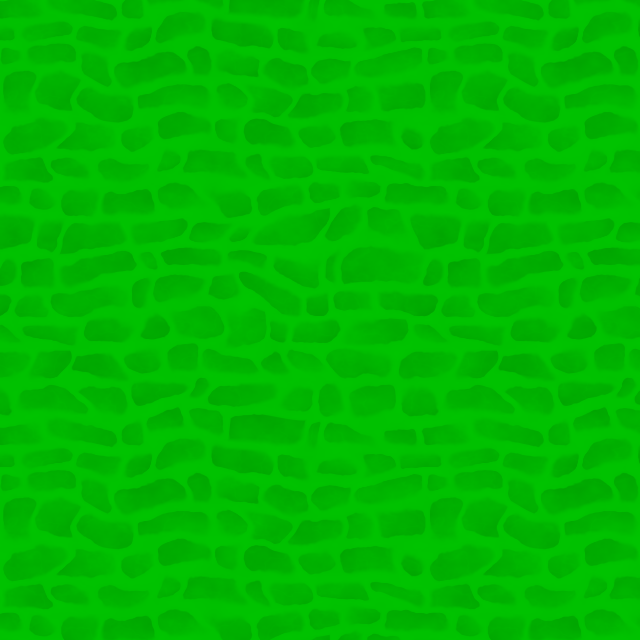
Write a Shadertoy shader that draws this texture.

```glsl
// A rubble wall in flat green: courses of irregular, rounded stones sunk in pale mortar.
// Warped rows are cut at jittered joints; each cell holds one rounded box with
// a random size, taper, tilt and shaded side. The wall tiles every 2/3 of the canvas.

const float ROWS = 13.0;
const float COLUMNS = 9.0;

float hash(vec2 p) {
    vec3 q = fract(p.xyx * 0.1031);
    q += dot(q, q.yzx + 33.33);
    return fract((q.x + q.y) * q.z);
}

// Value noise that repeats after the given number of cells
float noise(vec2 uv, vec2 cells, float seed) {
    vec2 p = uv * cells, i = floor(p), f = fract(p);
    f = f * f * (3.0 - 2.0 * f);
    vec2 a = mod(i, cells) + seed, b = mod(i + 1.0, cells) + seed;
    return mix(mix(hash(a), hash(vec2(b.x, a.y)), f.x),
               mix(hash(vec2(a.x, b.y)), hash(b), f.x), f.y);
}

float fbm(vec2 uv, vec2 cells, float seed) {
    float sum = 0.0, weight = 0.5;
    for (int i = 0; i < 4; i++) {
        sum += weight * noise(uv, cells, seed + float(i) * 17.0);
        cells *= 2.0;
        weight *= 0.5;
    }
    return sum / 0.9375;
}

// Position of the joint to the left of a stone
float joint(float column, float row) {
    return column + 0.72 * (hash(vec2(mod(column, COLUMNS), row + 40.0)) - 0.5);
}

float roundedBox(vec2 p, vec2 halfSize, float radius) {
    vec2 q = abs(p) - halfSize + radius;
    return length(max(q, 0.0)) + min(max(q.x, q.y), 0.0) - radius;
}

// How far a stone darkens the mortar at this point
float stoneDepth(vec2 uv) {
    // Uneven courses and joints
    float v = uv.y * ROWS + 0.85 * (noise(uv, vec2(7.0, 6.0), 3.0) - 0.5);
    float row = mod(floor(v), ROWS);
    float u = uv.x * COLUMNS + COLUMNS * hash(vec2(row, 9.0))
            + 0.6 * (noise(uv, vec2(7.0, 15.0), 60.0) - 0.5);
    float column = floor(u);
    if (u < joint(column, row)) column -= 1.0;
    else if (u > joint(column + 1.0, row)) column += 1.0;
    float left = joint(column, row), right = joint(column + 1.0, row);

    // Random traits of this stone
    vec2 id = vec2(mod(column, COLUMNS), row);
    float sizeRnd = hash(id + 101.0), tiltRnd = hash(id + 137.0);
    float roundRnd = hash(id + 173.0), darkRnd = hash(id + 211.0);
    float angle = 6.2832 * hash(id + 251.0);

    // Outline
    vec2 cellHalf = vec2(0.5 * (right - left) / COLUMNS, 0.5 / ROWS);
    vec2 p = vec2((u - 0.5 * (left + right)) / COLUMNS, (fract(v) - 0.5) / ROWS);
    vec2 border = cellHalf - abs(p);
    vec2 halfSize = max(cellHalf - 0.005 - vec2(0.004, 0.008) * sizeRnd * sizeRnd, 0.006);
    p += 0.022 * (vec2(fbm(uv, vec2(21.0), 5.0), fbm(uv, vec2(21.0), 77.0)) - 0.5);
    p.y += p.x * 0.3 * (tiltRnd - 0.5);
    float along = clamp(p.x / halfSize.x, -1.0, 1.0);
    halfSize.y *= 1.0 - 0.25 * (1.0 + along * sign(roundRnd - 0.5)) * tiltRnd;
    float radius = min(halfSize.x, halfSize.y) * mix(0.5, 1.0, roundRnd);
    float d = roundedBox(p, halfSize, radius);
    d = max(d, 0.0035 - min(border.x, border.y));

    // One side is cut crisp and dark, the other fades into the mortar
    float side = dot(clamp(p / halfSize, -1.0, 1.0), vec2(cos(angle), sin(angle)));
    float wear = noise(uv, vec2(26.0), 45.0) - 0.5;
    float blur = mix(0.011, 0.0025, smoothstep(-0.9, 0.3, side + wear));
    float inside = smoothstep(0.4 * blur, -blur, d);

    // Mottled face with thin creases
    float mottle = fbm(uv, vec2(28.0, 34.0), 31.0) - 0.5;
    float crease = smoothstep(0.05, 0.0, abs(fbm(uv, vec2(17.0, 23.0), 91.0) - 0.5));
    float depth = 0.046 + 0.026 * darkRnd + 0.02 * side + 0.055 * mottle - 0.008 * crease;
    float halo = 0.01 * smoothstep(0.01, -0.004, d);
    return inside * max(depth, 0.012) + halo;
}

void mainImage(out vec4 fragColor, in vec2 fragCoord) {
    vec2 uv = 1.5 * fragCoord / iResolution.y;
    float mortar = 0.76 + 0.026 * (fbm(uv, vec2(14.0, 18.0), 19.0) - 0.5);
    float green = mortar - stoneDepth(uv);
    fragColor = vec4(0.0, green, 0.0, 1.0);
}
```
